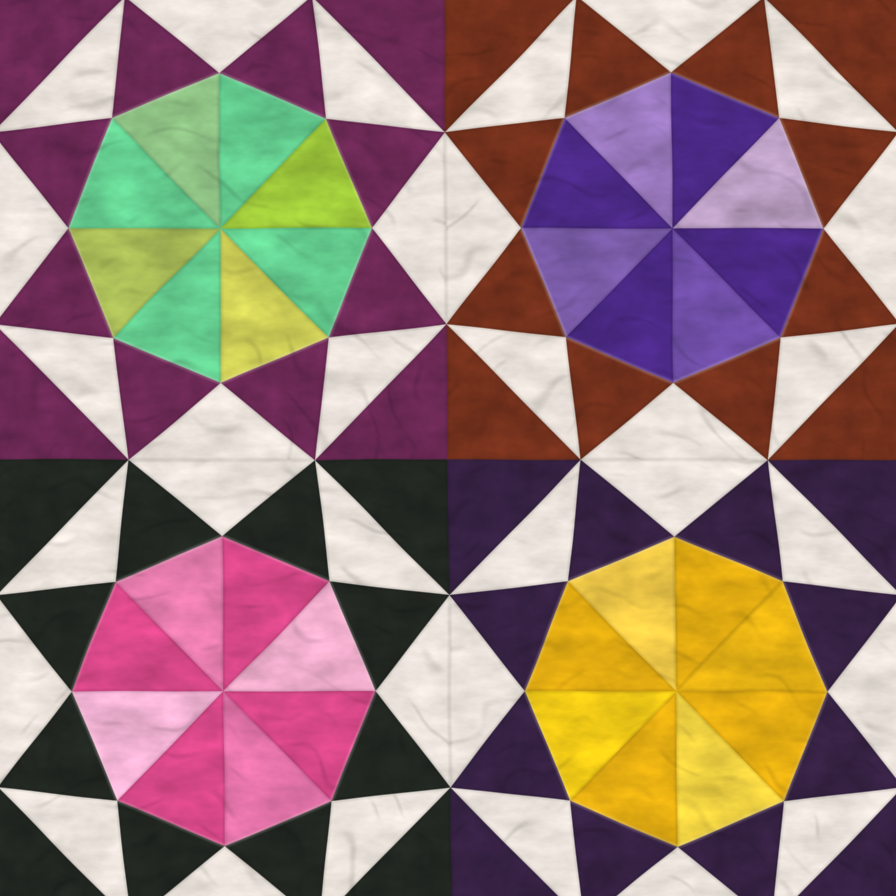
A WebGL 2 fragment shader for this pattern:

```glsl
#version 300 es
precision highp float;

uniform vec2 u_resolution;
out vec4 fragColor;

// Layout: two blocks each way, meeting at CROSSING
const vec2 CROSSING = vec2(0.5, 0.487);
const vec2 PITCH = vec2(0.505, 0.517);
const float SKEW = 0.008;
const float WOBBLE = 0.0035;
const float MEDALLION_RADIUS = 0.335;
const float SEAM_WIDTH = 0.006;

// Cloth wear
const float MOTTLE = 0.13;
const float PUCKER = 0.10;
const float QUILT_LINE = 0.09;
const float QUILT_ROWS = 12.0;

const float EIGHTH = 0.78539816;
const vec2 HALF_EIGHTH = vec2(0.92388, 0.38268);

// Fabrics, one per block: top left, top right, bottom left, bottom right
const vec3 CREAM = vec3(0.92, 0.89, 0.86);
const vec3 GROUND[4] = vec3[4](vec3(0.42, 0.16, 0.33), vec3(0.45, 0.19, 0.11),
                               vec3(0.13, 0.15, 0.13), vec3(0.21, 0.13, 0.26));
const vec3 DEEP[4] = vec3[4](vec3(0.39, 0.80, 0.56), vec3(0.29, 0.16, 0.52),
                             vec3(0.84, 0.28, 0.53), vec3(0.88, 0.67, 0.07));
const vec3 EAST[4] = vec3[4](vec3(0.62, 0.78, 0.23), vec3(0.73, 0.62, 0.76),
                             vec3(0.94, 0.68, 0.80), vec3(0.89, 0.69, 0.08));
const vec3 NORTH[4] = vec3[4](vec3(0.56, 0.76, 0.52), vec3(0.60, 0.47, 0.74),
                              vec3(0.89, 0.48, 0.67), vec3(0.93, 0.78, 0.28));
const vec3 WEST[4] = vec3[4](vec3(0.66, 0.73, 0.34), vec3(0.48, 0.36, 0.66),
                             vec3(0.95, 0.70, 0.83), vec3(0.94, 0.79, 0.09));
const vec3 SOUTH[4] = vec3[4](vec3(0.80, 0.80, 0.34), vec3(0.44, 0.31, 0.66),
                              vec3(0.89, 0.45, 0.66), vec3(0.95, 0.83, 0.26));

vec2 hashGradient(vec2 cell) {
    float angle = 6.28318 * fract(sin(dot(cell, vec2(127.1, 311.7))) * 43758.5);
    return vec2(cos(angle), sin(angle));
}

float gradientNoise(vec2 p) {
    vec2 i = floor(p), f = p - i;
    vec2 u = f * f * f * (f * (f * 6.0 - 15.0) + 10.0);
    vec2 e = vec2(1.0, 0.0);
    float low = mix(dot(hashGradient(i), f), dot(hashGradient(i + e), f - e), u.x);
    float high = mix(dot(hashGradient(i + e.yx), f - e.yx),
                     dot(hashGradient(i + 1.0), f - 1.0), u.x);
    return mix(low, high, u.y);
}

float fractalNoise(vec2 p) {
    float sum = 0.0, gain = 1.0;
    for (int i = 0; i < 4; i++) {
        sum += gain * gradientNoise(p);
        p = p * 2.03 + 17.3;
        gain *= 0.55;
    }
    return sum;
}

// Odd wedges share the deep fabric; even ones take four paler fabrics
vec3 wedgeFabric(int block, int wedge, vec2 p) {
    vec3 cloth = wedge == 0 ? EAST[block] : wedge == 2 ? NORTH[block]
               : wedge == 4 ? WEST[block] : wedge == 6 ? SOUTH[block] : DEEP[block];
    float dye = fractalNoise(p * vec2(7.0, 11.0) + float(wedge * 13 + block * 31));
    return cloth * (1.0 + MOTTLE * dye);
}

float seam(float d, float pixel) {
    return 1.0 - smoothstep(0.0, SEAM_WIDTH + pixel, abs(d));
}

void main() {
    vec2 uv = gl_FragCoord.xy / u_resolution;
    float pixel = 1.0 / (min(u_resolution.x, u_resolution.y) * PITCH.x);

    // Hand-sewn grid and position within the block
    vec2 grid = (uv - CROSSING) / PITCH;
    grid.x += SKEW * grid.y;
    grid += WOBBLE * vec2(gradientNoise(uv * 9.0), gradientNoise(uv * 9.0 + 40.0));
    vec2 p = fract(grid) - 0.5;
    int block = (grid.x < 0.0 ? 0 : 1) + (grid.y < 0.0 ? 2 : 0);

    // Fold into eight sectors centred on the medallion's spokes
    float sector = floor(atan(p.y, p.x) / EIGHTH + 0.5);
    vec2 axis = vec2(cos(sector * EIGHTH), sin(sector * EIGHTH));
    float radial = dot(p, axis);
    float across = dot(p, vec2(-axis.y, axis.x));
    bool diagonal = mod(sector, 2.0) > 0.5;

    // Distances to the octagon and to the cream triangle on each side
    float octagon = dot(vec2(radial - MEDALLION_RADIUS, abs(across)), HALF_EIGHTH);
    vec2 slope = normalize(vec2(0.5 - MEDALLION_RADIUS, 0.2071));
    float triangle = slope.x * abs(across) - slope.y * (radial - MEDALLION_RADIUS);
    if (diagonal) triangle = max(triangle, radial - 0.5);

    // Ground cloth and cream triangles
    vec2 side = smoothstep(-pixel, pixel, grid);
    vec3 color = mix(mix(GROUND[2], GROUND[3], side.x),
                     mix(GROUND[0], GROUND[1], side.x), side.y);
    color *= 1.0 + MOTTLE * fractalNoise(grid * 14.0);
    color = mix(color, CREAM, 1.0 - smoothstep(-pixel, pixel, triangle));
    color *= 1.0 - 0.10 * seam(triangle, pixel);
    color *= 1.0 - 0.08 * seam(min(abs(grid.x), abs(grid.y)), pixel);

    // Medallion of eight wedges
    int wedge = int(mod(sector, 8.0) + 0.5) % 8;
    vec3 petal = mix(wedgeFabric(block, (wedge + 7) % 8, p), wedgeFabric(block, wedge, p),
                     smoothstep(-pixel, pixel, across));
    petal *= 1.0 - 0.10 * seam(across, pixel);
    color = mix(color, petal, 1.0 - smoothstep(-pixel, pixel, octagon));
    color = mix(color, CREAM, 0.22 * seam(octagon, pixel));

    // Puckered cloth and broken, bowed quilting rows
    float pucker = fractalNoise(grid * vec2(9.0, 20.0) + 5.0);
    float row = length(p + vec2(0.12, 0.6)) * QUILT_ROWS + 0.9 * gradientNoise(grid * 8.0);
    float stitch = 1.0 - smoothstep(0.0, 0.14, abs(fract(row) - 0.5));
    stitch *= smoothstep(-0.15, 0.3, gradientNoise(grid * 11.0 + 70.0));
    color *= 1.0 + PUCKER * pucker - QUILT_LINE * stitch;

    fragColor = vec4(clamp(color, 0.0, 1.0), 1.0);
}
```
